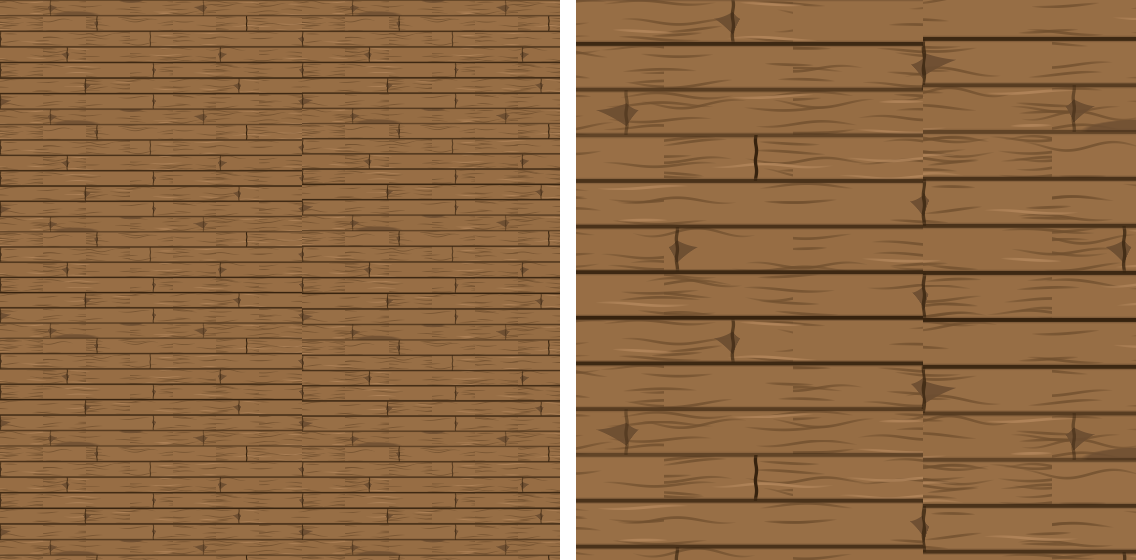
Left, the full canvas; right, a detail of the centre.
A Shadertoy shader for this texture:

```glsl
// Brown floorboards: a tile of seven staggered plank rows repeated over the canvas.
// Seams and butt joints are distance bands, with splintered wedges at the joints;
// wavy tapered strokes scattered in hashed cells make the wood grain.

const vec2 TILE = vec2(19.6, 7.0);   // tile size, in plank heights
const float PLANK = 0.02753;         // plank height, in canvas units

float hash(vec2 p) {
    return fract(sin(dot(p, vec2(127.1, 311.7))) * 43758.5453);
}

// Antialiased band of half width w around distance zero
float band(float d, float w, float px) {
    return clamp((w - d) / px + 0.5, 0.0, 1.0);
}

// One tapered grain stroke per cell, with n cells down each plank
float grain(vec2 p, float n, float density, float px) {
    vec2 g = vec2(mod(p.x + n * 0.37, TILE.x) / 2.8, p.y * n);
    vec2 cell = floor(g), f = fract(g);
    float a = hash(cell + n * 17.0), b = hash(cell + n * 31.0 + 5.0);
    float x = (f.x - 0.5) / (0.16 + 0.32 * a);
    float taper = sqrt(max(0.0, 1.0 - x * x));
    float y = 0.5 + 0.5 * (b - 0.5) + 0.18 * sin(f.x * (3.0 + 6.0 * a) + 6.3 * b);
    float present = step(hash(cell + n * 53.0 + 9.0), density);
    return present * taper * band(abs(f.y - y) / n, 0.03 * taper, px);
}

// Butt joint at a = 0: x is the crack, y a wedge pointing along signed reach
vec2 joint(float a, float y, float reach, float px) {
    float size = max(abs(reach), 0.01);
    float along = abs(a) / (a * reach > 0.0 ? size : 0.4 * size);
    float halfHeight = 0.25 * (1.0 - along) * (1.0 - 0.4 * along);
    float wedge = step(0.05, size) * step(along, 1.0)
                * band(abs(y - 0.55 + 0.1 * along), halfHeight, px);
    float ragged = a + 0.012 * sin(y * 14.0 + reach * 9.0);
    return vec2(band(abs(ragged), 0.036, px), wedge);
}

void mainImage(out vec4 fragColor, in vec2 fragCoord) {
    // Joint position and wedge reach, twice for each row from the top
    vec4 joints[7] = vec4[7](
        vec4(3.27, 0.45, 13.2, -0.65), vec4(6.29, -0.2, 16.0, 0.0),
        vec4(0.03, -0.3, 9.75, 0.0),   vec4(4.36, -0.4, 14.29, 0.45),
        vec4(0.03, -0.25, 9.95, 0.2),  vec4(5.54, 0.35, 15.5, -0.4),
        vec4(0.03, 0.7, 9.95, 0.2));
    // Darkness of the seam above each row
    float seams[7] = float[7](0.6, 0.5, 0.75, 0.75, 0.9, 1.0, 0.9);

    vec2 uv = fragCoord / iResolution.xy;
    vec2 p = vec2(uv.x, 1.0 - uv.y) / PLANK;
    float px = 1.0 / (iResolution.y * PLANK);

    // Each column of tiles drifts slightly up and down
    float column = floor(p.x / TILE.x);
    p.y -= (0.08 - 0.03 * column) * sin(6.2832 * p.y * (1.0 + column) / 35.0);

    vec2 t = mod(p, TILE);
    int row = int(t.y);
    float y = fract(t.y);

    // Plank base with a slight tone for each row
    vec3 shade = vec3(0.42, 0.30, 0.19);
    vec3 dark = vec3(0.21, 0.135, 0.055);
    vec3 color = vec3(0.595, 0.433, 0.272);
    color += 0.012 * (hash(vec2(float(row), 3.0)) - 0.5);

    // Dark grain in three scales, bunched along the planks
    float bunch = 0.42 + 0.22 * sin(floor(t.x / 2.8) * 2.4 + float(row) * 1.9);
    for (int i = 0; i < 3; i++) {
        float g = grain(t, float(2 + i), bunch, px);
        color = mix(color, vec3(0.44, 0.31, 0.18), 0.8 * g);
    }
    // Sparse pale scratches
    color = mix(color, vec3(0.72, 0.54, 0.37), 0.75 * grain(t, 5.0, 0.11, px));

    // Worn hollows along the edges of the top row
    float hollow = length((t - vec2(4.9, 0.97)) / vec2(1.4, 0.24));
    float chip = length((t - vec2(8.5, 0.04)) / vec2(0.7, 0.14));
    color = mix(color, shade, 0.8 * band((min(hollow, chip) - 1.0) * 0.2, 0.0, px)
                              * step(t.y, 1.0));

    // Butt joints, measured around the tile edge
    vec4 j = joints[row];
    vec2 offset = mod(t.x - j.xz + 0.5 * TILE.x, TILE.x) - 0.5 * TILE.x;
    vec2 first = joint(offset.x, y, j.y, px);
    vec2 second = joint(offset.y, y, j.w, px);
    color = mix(color, shade, 0.9 * max(first.y, second.y));
    float crack = max(first.x * 0.75, second.x * (row == 1 ? 1.0 : 0.65));
    color = mix(color, dark, crack * (row == 0 ? 0.65 : 1.0));

    // Straight horizontal seams with a soft shadow
    float edge = floor(t.y + 0.5);
    float strength = seams[int(mod(edge, 7.0))];
    float d = abs(t.y - edge);
    color = mix(color, shade, 0.5 * strength * band(d, 0.07, px));
    color = mix(color, dark, strength * band(d, 0.042, px));

    fragColor = vec4(color, 1.0);
}
```
